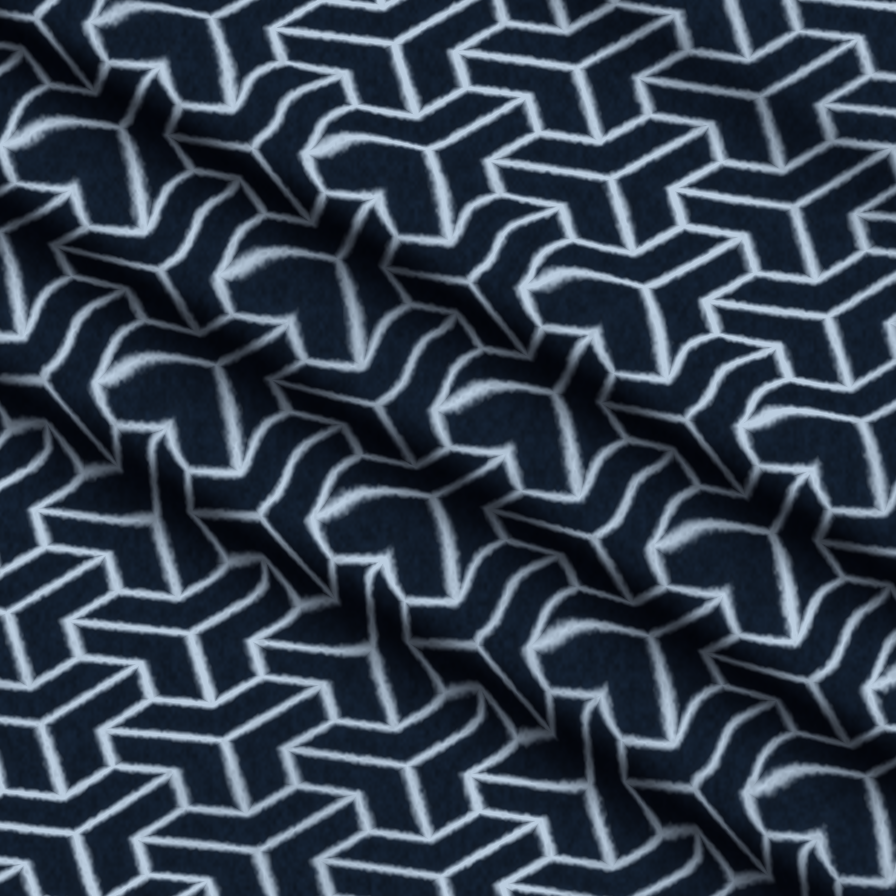
This texture is drawn by a WebGL 1 fragment shader. Its source:

```glsl
precision highp float;

uniform vec2 u_resolution;

#define FOLD_SLOPE 0.629      // descent of the folds across the cloth
#define FOLD_PERIOD 0.202     // spacing of the valleys
#define FIRST_VALLEY 0.021
#define ROW_HEIGHT 0.1003     // spacing of motif rows across the folds
#define MOTIF_STEP 0.242      // spacing of motifs along a fold
#define ROW_SHIFT 0.0378      // sideways slip from row to row
#define LINE_WIDTH 0.175
#define FUZZ 0.085
#define LINE_COLOR vec3(0.73, 0.80, 0.87)
#define NAVY vec3(0.070, 0.115, 0.175)
#define SHADOW_COLOR vec3(0.008, 0.016, 0.040)

const vec2 AXIS_A = vec2(1.0, 0.0);
const vec2 AXIS_B = vec2(-0.5, 0.8660254);

float hash(vec2 p) {
  return fract(sin(dot(p, vec2(127.1, 311.7))) * 43758.5453);
}

float noise(vec2 p) {
  vec2 i = floor(p), f = fract(p);
  f = f * f * (3.0 - 2.0 * f);
  return mix(mix(hash(i), hash(i + vec2(1.0, 0.0)), f.x),
             mix(hash(i + vec2(0.0, 1.0)), hash(i + 1.0), f.x), f.y);
}

float segment(vec2 p, vec2 start, vec2 dir) {
  p -= start;
  return length(p - dir * clamp(dot(p, dir) / dot(dir, dir), 0.0, 1.0));
}

// Interlocked tripods: a three-armed star inside three joined hexagons.
// The lattice has period 3 along both axes.
float tripodDistance(vec2 lattice) {
  lattice = mod(lattice + 1.5, 3.0) - 1.5;
  mat2 turn = mat2(-0.5, 0.8660254, -0.8660254, -0.5);
  float d = 10.0;
  for (int i = -1; i <= 1; i++) {
    for (int j = -1; j <= 1; j++) {
      vec2 q = lattice - 3.0 * vec2(float(i), float(j));
      vec2 p = q.x * AXIS_A + q.y * AXIS_B;
      for (int k = 0; k < 3; k++) {
        d = min(d, segment(p, vec2(0.0), 2.0 * AXIS_A));
        d = min(d, segment(p, 2.0 * AXIS_A, AXIS_B));
        d = min(d, segment(p, AXIS_A + AXIS_B, AXIS_B));
        p = turn * p;
      }
    }
  }
  return d;
}

// Lattice position on the cloth, squeezed and sheared by the folds.
vec2 clothLattice(float x, float across) {
  float s = across - FIRST_VALLEY;
  float folded = smoothstep(-0.16, -0.06, across)
               * (1.0 - smoothstep(0.42, 0.50, across));
  float row = 3.5 + s / ROW_HEIGHT
            + 0.2 * folded * sin(6.2831853 * s / FOLD_PERIOD);
  vec3 valleys = s - FOLD_PERIOD * vec3(0.0, 1.0, 2.0);
  float slip = dot(vec3(0.068, 0.030, 0.098),
                   smoothstep(vec3(-0.055), vec3(0.045), valleys));
  float along = (x - 0.160 - ROW_SHIFT * row - slip) / MOTIF_STEP;
  return 3.0 * vec2(-along, row + along);
}

// Valley darkness: abrupt above the crease, lingering below it.
float valleyShadow(float across) {
  vec4 s = across - FIRST_VALLEY - vec4(FOLD_PERIOD * vec3(0.0, 1.0, 2.0), -0.446);
  vec4 width = mix(vec4(0.030), vec4(0.058), step(0.0, s));
  vec4 dark = vec4(0.88, 0.86, 0.84, 0.40) * exp(-s * s / (width * width));
  return max(max(dark.x, dark.y), max(dark.z, dark.w));
}

void main() {
  vec2 p = gl_FragCoord.xy / u_resolution.y;
  p.y = 1.0 - p.y;

  // Slightly uneven folds
  float across = p.y - FOLD_SLOPE * p.x + 0.016 * (noise(p * 3.5) - 0.5);

  // Short pile frays the lines
  float pile = 0.6 * noise(p * vec2(170.0, 110.0))
             + 0.4 * noise(p * vec2(310.0, 230.0) + 17.0);
  float d = tripodDistance(clothLattice(p.x, across));
  d += FUZZ * (pile - 0.5);
  float line = 1.0 - smoothstep(0.01, LINE_WIDTH, d);
  float halo = exp(-max(d, 0.0) * 9.0);

  // Light and shadow
  float shadow = valleyShadow(across);
  float patchy = 0.85 + 0.25 * noise(p * 9.0 + 5.0);
  vec3 cloth = mix(NAVY, SHADOW_COLOR, min(1.0, shadow * 1.1));
  cloth *= 0.7 + 0.5 * pile;
  cloth += 0.07 * halo * (1.0 - shadow);
  float lit = line * (1.0 - 0.82 * shadow) * patchy * (0.85 + 0.3 * pile);
  gl_FragColor = vec4(mix(cloth, LINE_COLOR, clamp(lit, 0.0, 1.0)), 1.0);
}
```
